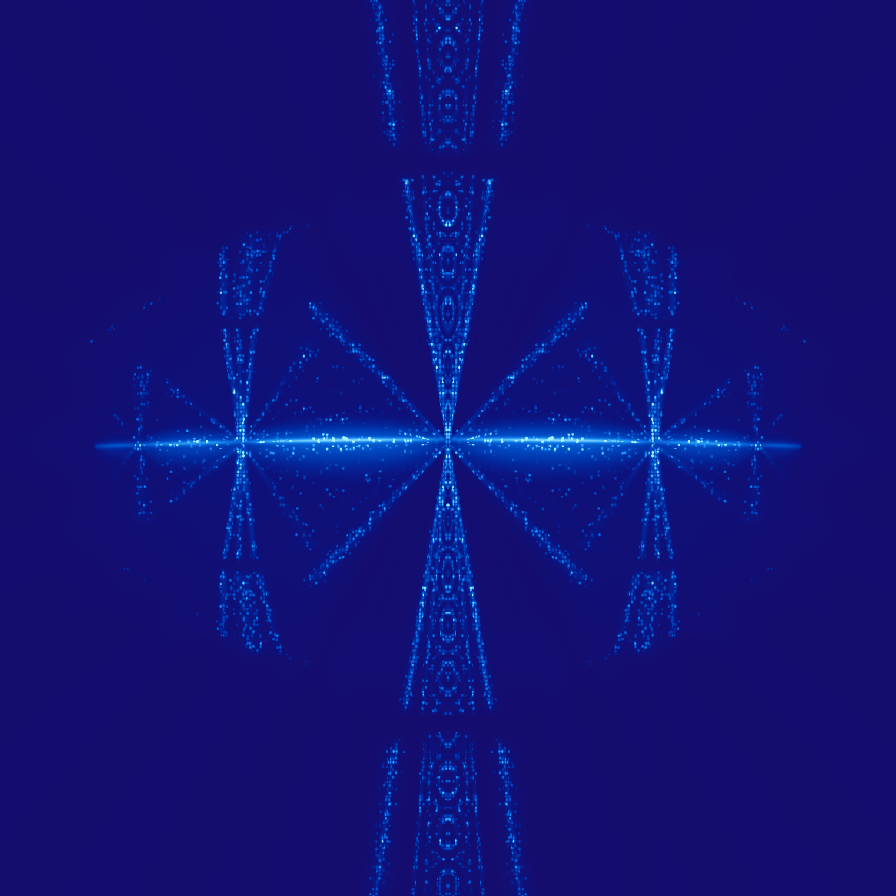
Reproduce this background procedurally as a Shadertoy shader.

```glsl
const float INNER_NODE = 0.23;
const float OUTER_NODE = 0.345;
const float TIP = 0.395;

float hash(vec2 p) {
    p = fract(p * vec2(0.1031, 0.1137));
    p += dot(p, p.yx + 33.33);
    return fract((p.x + p.y) * p.x * 57.3);
}

float bell(float d, float width) {
    d /= width;
    return exp(-d * d);
}

float window(float v, float start, float end, float soft) {
    return smoothstep(start - soft, start + soft, v)
         * (1.0 - smoothstep(end - soft, end + soft, v));
}

// One jittered grain per cell, lit according to the local density
float sparkle(vec2 p, vec2 cells, float density) {
    vec2 g = p * cells;
    vec2 id = floor(g);
    vec2 center = 0.3 + 0.4 * vec2(hash(id + 3.7), hash(id + 19.1));
    float lit = smoothstep(0.0, 0.12, density - hash(id + 41.3));
    float grain = 1.0 - smoothstep(0.2, 0.65, length(fract(g) - center));
    float level = hash(id + 73.9);
    return lit * grain * (0.4 + 0.6 * level * level);
}

// Soft segment whose width grows from a to b
float streak(vec2 p, vec2 a, vec2 b, float widthA, float widthB) {
    vec2 ab = b - a;
    float t = clamp(dot(p - a, ab) / dot(ab, ab), 0.0, 1.0);
    return bell(length(p - a - ab * t), mix(widthA, widthB, t));
}

// Nested ovals stacked along the axis
float ovalChain(vec2 p, float width, float spacing) {
    vec2 c = vec2(p.x / width, 2.0 * fract(p.y / spacing) - 1.0);
    float rings = 0.5 + 0.5 * cos(length(c) * 11.0);
    return (0.15 + rings) * bell(c.x, 1.0);
}

// Central fan: narrow below the gap, wider above it
float mainFan(vec2 p) {
    float x = p.x, h = p.y, rise = p.y - 0.34;
    float low = 0.9 * bell(x - 0.160 * h, 0.002 + 0.016 * h)
              + 0.5 * bell(x - 0.160 * h, 0.002)
              + 0.7 * bell(x - 0.095 * h, 0.002 + 0.004 * h);
    float high = 0.5 * bell(x - 0.060 - 0.125 * rise, 0.012)
               + 0.6 * bell(x - 0.060 - 0.125 * rise, 0.0035)
               + 0.8 * bell(x - 0.026 - 0.075 * rise, 0.003)
               + 0.5 * bell(x - 0.019 - 0.04 * rise, 0.0025);
    float column = ovalChain(p, 0.003 + 0.055 * min(h, 0.28), 0.058);
    return low * window(h, 0.005, 0.298, 0.008)
         + high * window(h, 0.335, 0.7, 0.014)
         + column * (window(h, 0.005, 0.302, 0.004) + window(h, 0.322, 0.7, 0.004));
}

// Smaller fan that leans toward the center beyond its gap
float sideFan(vec2 p) {
    float x = p.x - INNER_NODE, h = p.y;
    float low = bell(x - 0.15 * h, 0.004) + bell(x + 0.11 * h, 0.004)
              + 0.8 * bell(x - 0.03 * h, 0.004);
    float lean = 0.002 - 0.16 * (h - 0.14);
    float high = bell(x - 0.021, 0.005) + 0.8 * bell(x - lean, 0.014)
               + 0.7 * bell(x + 0.018 + 0.25 * (h - 0.14), 0.005);
    return low * window(h, 0.006, 0.130, 0.006)
         + high * window(h, 0.143, 0.235 - 0.8 * max(x, 0.0), 0.008);
}

// Scattered rays between two nodes
float lens(vec2 p, float left, float right, float slopeL, float slopeR) {
    float roof = min((p.x - left) * slopeL, (right - p.x) * slopeR);
    float angleL = atan(p.y, p.x - left), angleR = atan(p.y, right - p.x);
    float rays = 0.5 + 0.25 * (sin(angleL * 34.0) + sin(angleR * 29.0));
    return smoothstep(-0.004, 0.008, roof - p.y) * (0.1 + 1.3 * rays * rays);
}

float lobe(float x, float start, float end) {
    float t = clamp((x - start) / (end - start), 0.0, 1.0);
    return pow(max(4.0 * t * (1.0 - t), 0.0), 0.35);
}

vec3 palette(float t) {
    vec3 stops[7] = vec3[7](vec3(0.08, 0.05, 0.43), vec3(0.05, 0.07, 0.49),
        vec3(0.01, 0.16, 0.62), vec3(0.0, 0.27, 0.74), vec3(0.04, 0.41, 0.86),
        vec3(0.16, 0.62, 0.97), vec3(0.65, 0.93, 1.0));
    vec3 color = stops[0];
    for (int i = 1; i < 7; i++)
        color = mix(color, stops[i], clamp(t * 6.0 - float(i - 1), 0.0, 1.0));
    return color;
}

void mainImage(out vec4 fragColor, in vec2 fragCoord) {
    vec2 p = (fragCoord - 0.5 * iResolution.xy) / iResolution.y - vec2(0.0, 0.005);
    vec2 mirrored = vec2(abs(p.x), p.y);
    vec2 q = abs(p);

    // Grainy structures
    float fans = mainFan(q) + 0.9 * sideFan(q);
    float arms = streak(q, vec2(0.0), vec2(0.148, 0.150), 0.002, 0.009)
        + 0.6 * streak(q, vec2(INNER_NODE, 0.0), vec2(0.155, 0.11), 0.002, 0.008)
        + 0.6 * streak(q, vec2(INNER_NODE, 0.0), vec2(0.310, 0.065), 0.002, 0.006)
        + 0.8 * streak(q, vec2(OUTER_NODE, 0.0), vec2(0.341, 0.077), 0.003, 0.011)
        + 0.5 * streak(q, vec2(OUTER_NODE, 0.0), vec2(0.374, 0.035), 0.002, 0.005);
    float arcs = streak(q, vec2(0.25, 0.207), vec2(0.42, 0.10), 0.005, 0.003)
        + streak(q, vec2(0.15, 0.247), vec2(0.20, 0.232), 0.003, 0.005);
    float scatter = lens(q, 0.0, INNER_NODE, 1.0, 1.45) * exp(-q.y * 6.0)
        + lens(q, INNER_NODE, OUTER_NODE, 0.8, 2.0) * exp(-q.y * 12.0);
    float density = 0.6 * fans + 0.5 * arms + 0.16 * arcs + 0.27 * scatter;
    float points = sparkle(mirrored, vec2(270.0, 240.0), density)
        + 0.8 * sparkle(mirrored + 0.37, vec2(310.0, 170.0), 0.6 * density);

    // Horizontal beam and its glow
    float lobes = lobe(q.x, 0.0, INNER_NODE) + 0.75 * lobe(q.x, INNER_NODE, OUTER_NODE)
        + 0.5 * lobe(q.x, OUTER_NODE, TIP);
    float offset = p.y - 0.0045 + 0.05 * q.x * q.x;
    float core = bell(offset, 0.0028) * (0.18 + 0.17 * lobes) * window(q.x, 0.004, TIP, 0.004);
    float reach = (offset < 0.0 ? 0.030 : 0.017) * lobes + 0.001;
    float halo = 0.43 * lobes * bell(offset, reach);

    // Faint lens and radiating waves
    float body = 1.0 - smoothstep(0.55, 1.1, length(q / vec2(0.46, 0.29)));
    float slope = atan(q.x, q.y);
    float voids = window(slope, 0.20, 0.68, 0.08) * (1.0 - smoothstep(0.18, 0.28, q.y));
    float waves = 0.5 + 0.25 * (sin(slope * 21.0) + sin(slope * 37.0 + q.y * 18.0));
    float haze = 0.09 * body * (1.0 - 0.85 * voids) + 0.018 * waves;
    haze += 0.08 * exp(-q.y * 28.0) * window(q.x, 0.0, 0.34, 0.06);

    float light = haze + halo + core + 0.56 * points + 0.22 * min(fans, 1.2) + 0.14 * arms;
    fragColor = vec4(palette(light), 1.0);
}
```
